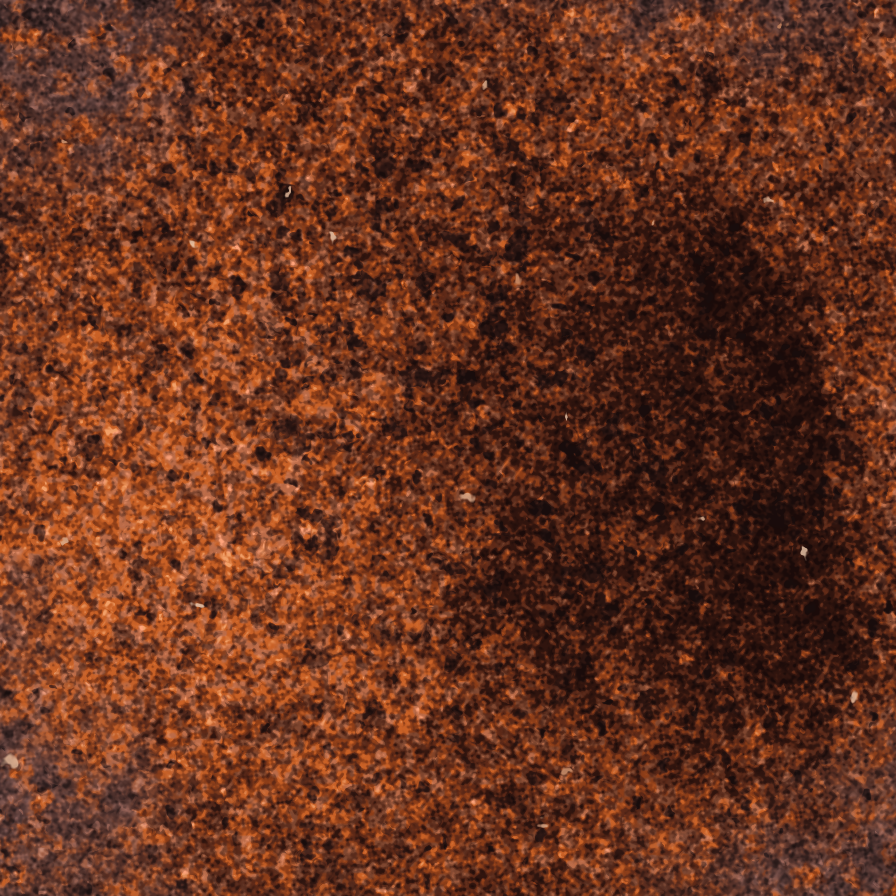
A three.js fragment shader for this texture:

```glsl
// Rusty ground soil: a mound lit from the left with a curved shadow at its right.
// Layered value noise gives the grain, scattered cells give crumbs, pits and flecks;
// one tone value is then coloured by a rust ramp and dusted with slate at the rim.

varying vec2 vUv;

vec2 hash2(vec2 p) {
  vec3 q = fract(p.xyx * vec3(0.1031, 0.1030, 0.0973));
  q += dot(q, q.yzx + 33.33);
  return fract((q.xx + q.yz) * q.zy);
}

float noise(vec2 p) {
  vec2 cell = floor(p), f = fract(p);
  f = f * f * (3.0 - 2.0 * f);
  float low = mix(hash2(cell).x, hash2(cell + vec2(1.0, 0.0)).x, f.x);
  float high = mix(hash2(cell + vec2(0.0, 1.0)).x, hash2(cell + 1.0).x, f.x);
  return mix(low, high, f.y);
}

// Noise octaves, each turned to hide the lattice, centred on zero
float fbm(vec2 p) {
  float sum = 0.0, weight = 0.5;
  for (int i = 0; i < 4; i++) {
    sum += weight * (noise(p) - 0.5);
    p = mat2(1.6, 1.2, -1.2, 1.6) * p + 17.3;
    weight *= 0.55;
  }
  return sum;
}

// Scattered oval bits: x is coverage, y is a random shade of the bit
vec2 scatter(vec2 p, float share, float size, float stretch) {
  vec2 cell = floor(p), best = vec2(0.0);
  for (int y = -1; y <= 1; y++) {
    for (int x = -1; x <= 1; x++) {
      vec2 id = cell + vec2(x, y);
      vec2 pick = hash2(id + 71.0);
      vec2 d = p - id - 0.1 - 0.8 * hash2(id);
      float angle = 6.2832 * pick.y;
      d = mat2(cos(angle), -sin(angle), sin(angle), cos(angle)) * d;
      float radius = size * (0.5 + 0.5 * fract(pick.x * 37.0));
      float cover = 1.0 - smoothstep(0.5, 1.2, length(d * vec2(1.0, stretch)) / radius);
      cover *= step(pick.x, share);
      if (cover > best.x) best = vec2(cover, pick.y);
    }
  }
  return best;
}

// Broad shade rising towards the mound's right edge, with two dips in the middle
float shadowAt(vec2 p) {
  float edge = 0.95 - 0.7 * (p.y - 0.32) * (p.y - 0.32);
  float slope = smoothstep(0.4, 0.93, p.x) * (1.0 - smoothstep(edge - 0.04, edge + 0.05, p.x));
  slope *= smoothstep(0.05, 0.35, p.y) * (1.0 - smoothstep(0.7, 0.88, p.y));
  vec2 dip = (p - vec2(0.57, 0.33)) / vec2(0.075, 0.11);
  vec2 saddle = (p - vec2(0.52, 0.57)) / vec2(0.13, 0.2);
  return slope + 0.55 * exp(-dot(dip, dip)) + 0.18 * exp(-dot(saddle, saddle));
}

vec3 rust(float t) {
  vec3 c = mix(vec3(0.10, 0.04, 0.035), vec3(0.19, 0.08, 0.055), smoothstep(-0.05, 0.25, t));
  c = mix(c, vec3(0.37, 0.16, 0.09), smoothstep(0.25, 0.46, t));
  c = mix(c, vec3(0.55, 0.24, 0.095), smoothstep(0.46, 0.64, t));
  c = mix(c, vec3(0.79, 0.38, 0.15), smoothstep(0.64, 0.86, t));
  return mix(c, vec3(0.95, 0.63, 0.41), smoothstep(0.88, 1.25, t));
}

void main() {
  vec2 p = vUv;
  float drift = fbm(p * 7.0);
  vec2 warp = vec2(noise(p * 110.0), noise(p * 110.0 + 40.0)) - 0.5;
  warp += 0.5 * vec2(noise(p * 230.0 + 7.0), noise(p * 230.0 + 60.0)) - 0.25;
  vec2 rough = p + 0.009 * warp;

  // Tone from broad light and grain
  float shadow = shadowAt(p + 0.08 * vec2(drift, fbm(p * 7.0 + 50.0)));
  vec2 lit = (p - vec2(0.19, 0.38)) / vec2(0.34, 0.34);
  float light = 0.52 + 0.21 * exp(-dot(lit, lit)) - 0.37 * shadow + 0.12 * drift;
  float clumps = fbm(rough * 44.0);
  float grit = noise(p * 180.0 + 9.0) + noise(mat2(0.8, 0.6, -0.6, 0.8) * p * 290.0) - 1.0;
  float tone = light + 0.48 * clumps + 0.43 * grit;

  // Orange crumbs, small and large, raised above the ground
  vec2 small = scatter(rough * 88.0, 0.42, 0.5, 1.3);
  vec2 large = scatter(rough * 45.0 + 5.0, 0.22, 0.4, 1.25);
  tone += small.x * (0.28 * small.y - 0.03) + large.x * (0.1 + 0.2 * large.y);

  // Dark pits, densest across the middle of the mound
  float middle = exp(-7.0 * dot(p - vec2(0.48, 0.58), p - vec2(0.48, 0.58)));
  vec2 pit = scatter(rough * 56.0 + 23.0, 0.13 + 0.2 * middle, 0.5, 1.3);
  float hollow = smoothstep(0.12, 0.26, -fbm(rough * 38.0 + 80.0)) * (0.25 + 0.6 * middle);
  float dark = max(pit.x * (0.35 + 0.55 * pit.y), hollow);
  tone -= 0.38 * dark;

  // Colour, with dull rosy grains and slate dust towards the corners
  vec3 color = rust(tone);
  float luma = dot(color, vec3(0.3, 0.6, 0.1));
  float dull = smoothstep(0.4, 0.8, noise(p * 140.0 + 31.0));
  color = mix(color, luma * vec3(1.46, 0.92, 0.74), 0.65 * dull * smoothstep(0.3, 0.65, tone));
  float rim = length((p - vec2(0.54, 0.49)) * vec2(1.0, 1.08)) + 0.35 * drift;
  float dust = smoothstep(0.46, 0.76, rim) * smoothstep(-0.2, 0.2, 0.08 - clumps);
  color = mix(color, vec3(0.35, 0.25, 0.25) * (0.3 + 1.25 * max(tone, 0.0)), 0.85 * dust);
  color = mix(color, vec3(0.17, 0.12, 0.13) * (0.5 + max(tone, 0.0)), 0.5 * dark);

  // Sparse pale flecks
  vec2 fleck = scatter(rough * 17.0 + 3.0, 0.06, 0.13, 1.5);
  color = mix(color, mix(vec3(0.78, 0.50, 0.34), vec3(0.93, 0.82, 0.72), fleck.y), 0.85 * fleck.x);
  gl_FragColor = vec4(clamp(color, 0.0, 1.0), 1.0);
}
```
